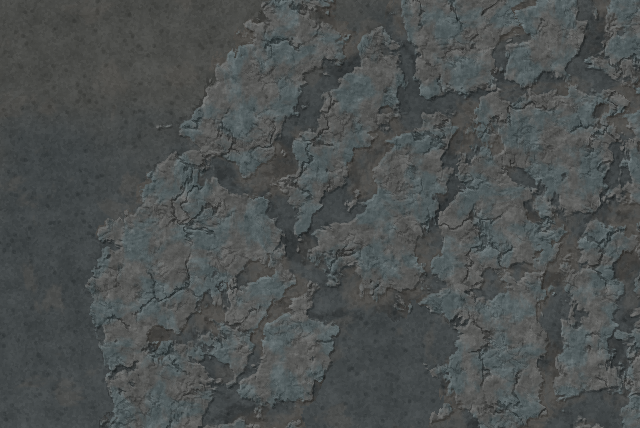
A Shadertoy shader for this texture:

```glsl
// Aerial view of weathered grey rock slabs breaking through dark sandy ground.

vec2 hash2(vec2 cell) {
    vec3 h = fract(cell.xyx * vec3(0.1031, 0.1030, 0.0973));
    h += dot(h, h.yzx + 33.33);
    return fract((h.xx + h.yz) * h.zy);
}

// Cellular noise: x = distance to border, y = distance to seed, zw = seed position.
vec4 cells(vec2 p) {
    vec2 base = floor(p), nearest = vec2(9.0);
    for (int y = -1; y <= 1; y++)
    for (int x = -1; x <= 1; x++) {
        vec2 cell = base + vec2(x, y);
        vec2 seed = cell + hash2(cell) - p;
        if (dot(seed, seed) < dot(nearest, nearest)) nearest = seed;
    }
    float border = 9.0;
    for (int y = -2; y <= 2; y++)
    for (int x = -2; x <= 2; x++) {
        vec2 cell = base + vec2(x, y);
        vec2 seed = cell + hash2(cell) - p, gap = seed - nearest;
        if (dot(gap, gap) > 1e-4)
            border = min(border, dot(0.5 * (seed + nearest), normalize(gap)));
    }
    return vec4(border, length(nearest), p + nearest);
}

// Layered, rotated and warped sines, roughly -0.7 to 0.7.
float waves(vec2 p) {
    float sum = 0.0, amp = 0.5;
    for (int i = 0; i < 6; i++) {
        p = mat2(1.5, 1.1, -1.1, 1.5) * p + 1.7;
        p += 0.5 * sin(p.yx * 0.7 + vec2(0.0, 2.0));
        sum += amp * sin(p.x) * cos(p.y);
        amp *= 0.6;
    }
    return sum;
}

// Signed distance to the slab outline, positive on rock.
float slabEdge(vec2 p) {
    vec2 across = vec2(0.86, -0.51), along = vec2(0.51, 0.86);
    vec2 w = p + 0.05 * vec2(waves(p * 14.0), waves(p * 14.0 + 40.0));
    vec4 c = cells(vec2(dot(w, across) / 0.23, dot(w, along) / 0.38) + 4.0);
    vec2 centre = across * (c.z - 4.0) * 0.23 + along * (c.w - 4.0) * 0.38;
    vec2 rnd = hash2(floor(c.zw * 64.0));
    float edge = 0.25 * c.x - 0.007 - 0.025 * rnd.x + 0.028 * waves(p * 22.0 + 5.0);
    // Slabs thin out toward the open sand at upper left and lower left.
    bool bare = centre.y > 0.47 + 0.57 * centre.x
             || centre.x + 1.2 * centre.y < 0.42 || rnd.y < 0.12;
    return bare ? edge - 0.3 : edge;
}

// Surface height: x = height, y = slab edge distance, z = crack depth.
vec3 surface(vec2 p) {
    float edge = slabEdge(p);
    float cover = smoothstep(-0.004, 0.007, edge);
    vec2 bent = p + 0.025 * vec2(waves(p * 30.0 + 11.0), waves(p * 30.0 + 70.0));
    vec4 joint = cells(mat2(0.8, 0.6, -0.6, 0.8) * bent * vec2(10.0, 8.0));
    vec4 chip = cells(mat2(0.9, -0.4, 0.4, 0.9) * bent * vec2(24.0, 38.0));
    float crack = (1.0 - smoothstep(0.01, 0.06, joint.x))
                * smoothstep(-0.1, 0.25, waves(p * 7.0 + 9.0));
    crack += 0.45 * (1.0 - smoothstep(0.02, 0.16, chip.x))
           * smoothstep(-0.05, 0.3, waves(p * 16.0 + 31.0));
    float rough = 0.35 * waves(p * 45.0) + 0.3 * hash2(floor(chip.zw * 64.0)).x;
    float height = cover * (0.6 + rough - 0.5 * crack)
                 + 0.12 * (1.0 - cover) * waves(p * 40.0 + 3.0);
    return vec3(height, edge, crack * cover);
}

void mainImage(out vec4 fragColor, in vec2 fragCoord) {
    vec2 p = fragCoord / iResolution.y;
    vec3 ground = surface(p);
    float edge = ground.y, cover = smoothstep(-0.004, 0.006, edge);
    float light = ground.x - surface(p + vec2(-0.003, 0.004)).x;
    float broad = waves(p * 3.0 + 2.0), patchy = waves(p * 13.0 + 60.0);

    // Sand: blue-grey in the channels, browner on the open flat.
    float openFlat = smoothstep(-0.25, 0.4, p.y - 0.5 - 0.5 * p.x + 0.5 * broad);
    vec3 sand = mix(vec3(0.263, 0.283, 0.288), vec3(0.282, 0.286, 0.276), openFlat);
    sand += 0.022 * broad + 0.025 * waves(p * 24.0);

    // Pale tan silt around slabs, and rare stains on the flat.
    float rim = smoothstep(-0.06, -0.005, edge) * smoothstep(-0.05, 0.3, waves(p * 8.0 + 3.0));
    float stain = 0.5 * smoothstep(0.3, 0.6, waves(p * 11.0 + 21.0));
    sand = mix(sand, vec3(0.345, 0.333, 0.315), 0.8 * max(rim, stain));

    // Dark gravel and contact shade beside the rock.
    float gravel = smoothstep(-0.07, -0.01, edge) * smoothstep(0.1, 0.4, patchy);
    float contact = smoothstep(-0.025, 0.0, edge) * smoothstep(-0.2, 0.3, -patchy);
    sand *= 1.0 - 0.2 * gravel - 0.13 * contact;

    // Rock: teal lichen, warm stains and pale weathered crust.
    float lichen = smoothstep(-0.25, 0.35, waves(p * 18.0 + 14.0));
    vec3 rock = mix(vec3(0.335, 0.338, 0.332), vec3(0.312, 0.353, 0.36), lichen);
    rock += 0.045 * smoothstep(0.0, 0.5, waves(p * 32.0 + 27.0));
    rock += 0.03 * waves(p * 60.0) + 0.02 * broad;
    rock *= 1.0 - 0.26 * min(ground.z, 1.0);

    vec3 color = mix(sand, rock, cover) + clamp(0.14 * light, -0.06, 0.06);

    // Fine grit over everything, with scattered darker pebbles.
    vec4 grit = cells(p * 170.0), pebble = cells(p * 65.0);
    color += 0.035 * (hash2(floor(grit.zw * 64.0)).x - 0.5);
    float dark = step(0.86, hash2(floor(pebble.zw * 64.0)).y);
    color -= 0.035 * dark * (1.0 - smoothstep(0.2, 0.45, pebble.y));
    fragColor = vec4(clamp(color, 0.0, 1.0), 1.0);
}
```
